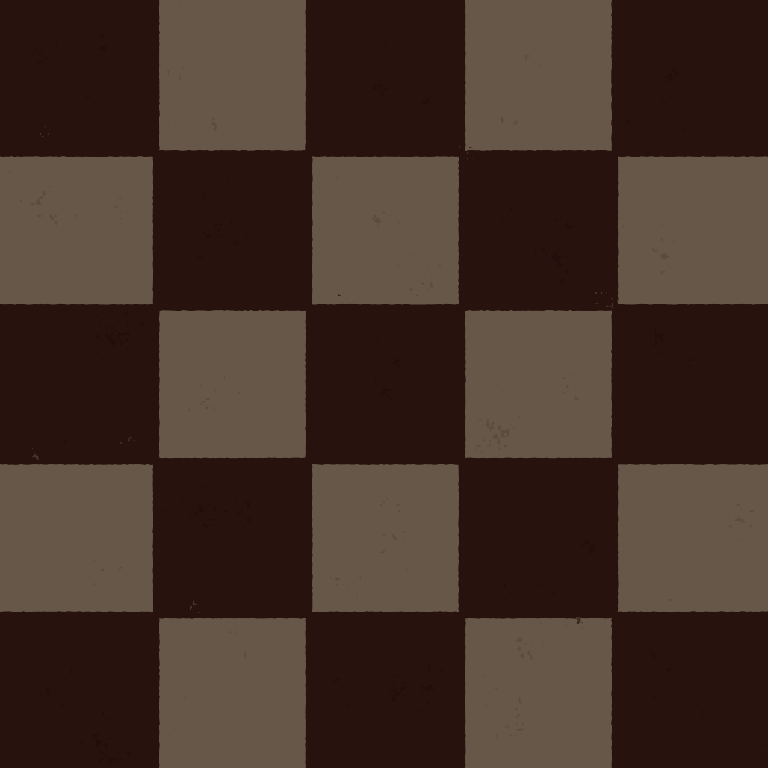
Reproduce this pattern procedurally as a WebGL 2 fragment shader.

```glsl
#version 300 es
precision highp float;

uniform vec2 u_resolution;
out vec4 fragColor;

const vec3 DARK = vec3(0.151, 0.070, 0.050);
const vec3 LIGHT = vec3(0.402, 0.340, 0.288);
const vec3 DARK_WEAR = vec3(0.120, 0.050, 0.036);
const vec3 LIGHT_WEAR = vec3(0.330, 0.262, 0.220);
const float TILES = 5.0;
const vec2 FIRST_JOINT = vec2(0.2031, 0.1992);
const vec2 PITCH = vec2(0.1992, 0.2003);
const float HALF_JOINT = 0.0042;
const float EDGE_ROUGHNESS = 0.0012;
const float GRAIN_SCALE = 260.0;
const float WEAR_STRENGTH = 0.55;
const int PATCHES = 3;
const int CHIPS = 9;
const float CHIP_RADIUS = 0.014;

float hash(vec2 p) {
    return fract(sin(dot(p, vec2(127.1, 311.7))) * 43758.5453);
}

vec2 hash2(vec2 p) {
    return vec2(hash(p), hash(p + 57.3));
}

float valueNoise(vec2 p) {
    vec2 i = floor(p);
    vec2 f = fract(p);
    f = f * f * (3.0 - 2.0 * f);
    float low = mix(hash(i), hash(i + vec2(1.0, 0.0)), f.x);
    float high = mix(hash(i + vec2(0.0, 1.0)), hash(i + vec2(1.0)), f.x);
    return mix(low, high, f.y);
}

// Signed distance to the nearest inner joint, positive inside a tile
float jointDistance(vec2 uv) {
    vec2 nearest = clamp(round((uv - FIRST_JOINT) / PITCH), 0.0, TILES - 2.0);
    vec2 d = abs(uv - FIRST_JOINT - nearest * PITCH) - HALF_JOINT;
    return min(d.x, d.y);
}

// Soft clouds that decide where a tile is scuffed
float scuffDensity(vec2 local, vec2 cell) {
    float density = 0.0;
    for (int i = 0; i < PATCHES; i++) {
        vec2 seed = cell * 7.0 + float(i) * 19.7 + 3.0;
        vec2 offset = local - mix(vec2(0.15), vec2(0.85), hash2(seed));
        float radius = mix(0.06, 0.22, hash(seed + 11.0));
        float strength = mix(0.35, 1.0, hash(seed + 23.0));
        density = max(density, strength * exp(-dot(offset, offset) / (radius * radius)));
    }
    return density;
}

// Small clusters of flakes scattered along the horizontal joints
float chipDensity(vec2 uv) {
    float density = 0.0;
    for (int i = 0; i < CHIPS; i++) {
        vec2 seed = vec2(float(i) * 5.3, 41.0);
        float row = floor(hash(seed) * (TILES - 1.0));
        float lift = (hash(seed + 9.0) - 0.4) * 0.04;
        vec2 center = vec2(hash(seed + 17.0), FIRST_JOINT.y + row * PITCH.y + lift);
        vec2 offset = (uv - center) / CHIP_RADIUS;
        density = max(density, exp(-dot(offset, offset)));
    }
    return density;
}

void main() {
    vec2 uv = gl_FragCoord.xy / u_resolution;
    float pixel = 1.0 / min(u_resolution.x, u_resolution.y);

    // Checker cells; the outer ones run off the canvas
    vec2 grid = (uv - FIRST_JOINT) / PITCH + 1.0;
    vec2 cell = clamp(floor(grid), 0.0, TILES - 1.0);
    float isLight = mod(cell.x + cell.y, 2.0);

    // Tile shape with slightly ragged edges
    float grain = valueNoise(uv * GRAIN_SCALE);
    float edge = jointDistance(uv) + (grain - 0.5) * EDGE_ROUGHNESS;
    float tile = isLight * smoothstep(-0.5 * pixel, 0.5 * pixel, edge);

    // Faint speckled scuffs
    float speckle = 0.6 * grain + 0.4 * valueNoise(uv * GRAIN_SCALE * 0.37 + 13.0);
    float threshold = mix(0.88, 0.56, scuffDensity(grid - cell, cell));
    float wear = WEAR_STRENGTH * smoothstep(threshold, threshold + 0.12, speckle);
    vec3 darkTone = mix(DARK, DARK_WEAR, wear);
    vec3 lightTone = mix(LIGHT, LIGHT_WEAR, wear);
    vec3 color = mix(darkTone, lightTone, tile);

    // Flakes show the opposite tone
    float flakeGrain = valueNoise(uv * GRAIN_SCALE * 1.1 + 71.0);
    float flakeLimit = mix(1.05, 0.72, chipDensity(uv));
    float flake = smoothstep(flakeLimit, flakeLimit + 0.1, flakeGrain);
    vec3 flakeColor = mix(LIGHT_WEAR, DARK, tile);
    color = mix(color, flakeColor, 0.7 * flake);

    fragColor = vec4(color, 1.0);
}
```
